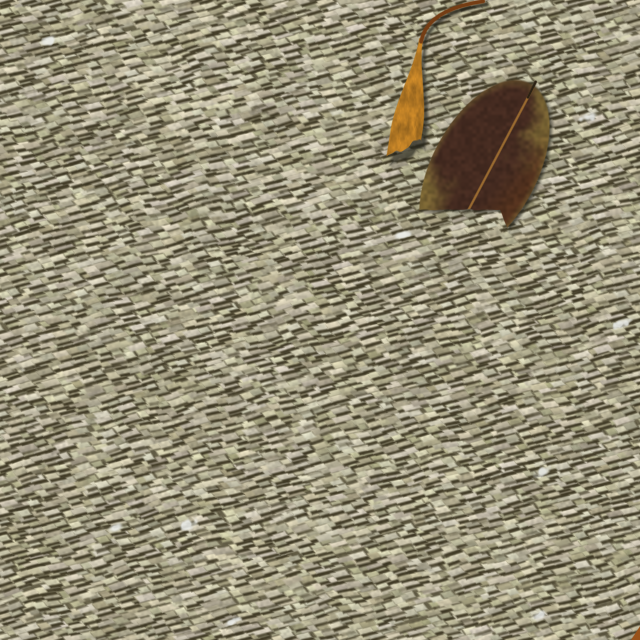
Give the GLSL for this texture, as a Shadertoy shader.

```glsl
#define CHIP_SIZE vec2(0.0185, 0.0116)
#define CHIP_SOFT 0.0024
#define EDGE_SOFT 0.0014
#define WARP 0.005
#define GAP_COLOR vec3(0.25, 0.225, 0.145)
#define CHIP_DULL vec3(0.63, 0.61, 0.50)
#define CHIP_PALE vec3(0.86, 0.84, 0.74)
#define LEAF_BROWN vec3(0.265, 0.165, 0.125)
#define LEAF_OLIVE vec3(0.47, 0.39, 0.20)
#define LEAF_GOLD vec3(0.70, 0.47, 0.14)

vec3 hash3(vec2 p) {
    vec3 q = fract(p.xyx * vec3(0.1031, 0.1030, 0.0973));
    q += dot(q, q.yxz + 33.33);
    return fract((q.xxy + q.yzz) * q.zyx);
}

float noise(vec2 p) {
    vec2 i = floor(p), f = fract(p);
    f = f * f * (3.0 - 2.0 * f);
    return mix(mix(hash3(i).x, hash3(i + vec2(1, 0)).x, f.x),
               mix(hash3(i + vec2(0, 1)).x, hash3(i + vec2(1, 1)).x, f.x), f.y);
}

float fbm(vec2 p) {
    return 0.55 * noise(p) + 0.3 * noise(p * 2.1 + 17.0) + 0.15 * noise(p * 4.3 + 41.0);
}

float cover(float d, float soft) {
    return 1.0 - smoothstep(-soft, soft, d);
}

float segment(vec2 p, vec2 a, vec2 b) {
    vec2 ab = b - a;
    return length(p - a - ab * clamp(dot(p - a, ab) / dot(ab, ab), 0.0, 1.0));
}

float chipDistance(vec2 offset, vec2 halfSize) {
    vec2 d = (abs(offset) - halfSize) * CHIP_SIZE;
    return max(d.x, d.y);
}

// Overlapping slanted chips, painted upward so each shades the one below
vec3 chippedGround(vec2 p) {
    vec2 warped = p + WARP * (vec2(noise(p * 19.0), noise(p * 19.0 + 60.0)) - 0.5);
    vec2 along = vec2(0.965, 0.26), across = vec2(-0.62, 0.78);
    vec2 uv = inverse(mat2(along, across)) * warped / CHIP_SIZE + 150.0;
    float shadeAmount = 0.35 * (noise(p * 14.0) - 0.5);
    vec3 color = mix(GAP_COLOR, CHIP_DULL, 0.4);
    for (int j = -1; j <= 1; j++) {
        float row = floor(uv.y) + float(j);
        float u = uv.x + 7.0 * hash3(vec2(row, 3.0)).x;
        for (int i = -1; i <= 1; i++) {
            vec2 cell = vec2(floor(u) + float(i), row);
            vec3 h = hash3(cell), k = hash3(cell + 211.0);
            vec2 offset = vec2(u, uv.y) - cell - 0.5 - (h.xy - 0.5) * vec2(0.5, 0.62);
            vec2 halfSize = vec2(0.42 + 0.36 * k.x, 0.38 + 0.14 * k.y);
            float depth = smoothstep(0.15, 0.65, h.z + shadeAmount);
            vec2 fall = vec2(-0.08, 0.36 + 0.14 * k.z);
            float shadow = cover(chipDistance(offset + fall, halfSize), CHIP_SOFT);
            color = mix(color, GAP_COLOR, shadow * depth * 0.95);
            vec3 chip = mix(CHIP_DULL, CHIP_PALE, pow(k.z, 0.8));
            chip += (k.x - 0.5) * vec3(0.02, -0.01, 0.02) + (h.x - 0.5) * vec3(0.01, 0.01, -0.05);
            chip *= 1.0 + 0.16 * offset.y;
            color = mix(color, chip, cover(chipDistance(offset, halfSize), CHIP_SOFT));
        }
    }
    return color * (0.93 + 0.14 * noise(p * 220.0));
}

// Sparse soft white flecks
float whiteFleck(vec2 p) {
    vec2 cell = floor(p * 9.0);
    vec3 h = hash3(cell + 37.0);
    vec2 d = p - (cell + 0.25 + 0.5 * h.xy) / 9.0;
    d.y -= 0.25 * d.x;
    float shape = length(d / vec2(0.016, 0.009)) + 0.7 * (noise(p * 150.0) - 0.5);
    return step(0.86, h.z) * (1.0 - smoothstep(0.3, 1.0, shape));
}

// Broad leaf frame: x across the blade, y toward the stalk, both -1 to 1
vec2 broadFrame(vec2 p) {
    p -= vec2(0.757, 0.736);
    return vec2(dot(p, vec2(0.88, -0.47)) / 0.082, dot(p, vec2(0.47, 0.88)) / 0.151);
}

float broadLeaf(vec2 p) {
    float oval = (length(broadFrame(p)) - 1.0) * 0.082;
    float below = 0.672 - p.y + 0.004 * (noise(p * 90.0) - 0.5);
    return max(oval, min(below, 0.781 - p.x + 0.42 * below));
}

float narrowLeaf(vec2 p) {
    float t = (0.94 - p.y) / 0.19;
    float halfWidth = 0.003 + 0.022 * smoothstep(0.0, 0.75, t);
    float side = abs(p.x - mix(0.658, 0.628, t)) - halfWidth;
    float torn = 0.749 + 0.45 * (p.x - 0.602) + 0.012 * noise(p * vec2(110.0, 60.0));
    return max(max(side, torn - p.y), p.y - 0.94);
}

float curvedStem(vec2 p) {
    vec2 a = vec2(0.658, 0.935), b = vec2(0.667, 0.985), c = vec2(0.755, 0.998);
    vec2 last = a;
    float d = 1.0;
    for (int i = 1; i <= 10; i++) {
        float t = float(i) / 10.0;
        vec2 next = mix(mix(a, b, t), mix(b, c, t), t);
        d = min(d, segment(p, last, next));
        last = next;
    }
    return d - 0.003;
}

vec3 broadColor(vec2 p) {
    vec2 q = broadFrame(p);
    float mottle = fbm(p * 38.0);
    vec3 color = mix(LEAF_BROWN, LEAF_OLIVE, smoothstep(0.08, 0.5, q.x * q.y + 0.45 * (mottle - 0.5)));
    color = mix(color, vec3(0.36, 0.21, 0.10), 0.5 * smoothstep(0.3, 0.9, q.x - 0.4 * q.y));
    color = mix(color, LEAF_OLIVE, 0.5 * smoothstep(0.88, 1.0, length(q)));
    color *= 0.87 + 0.26 * noise(p * 170.0);
    float rib = segment(p, vec2(0.732, 0.672), vec2(0.833, 0.863)) - 0.0018;
    return mix(color, vec3(0.66, 0.46, 0.2), 0.85 * cover(rib, EDGE_SOFT));
}

void mainImage(out vec4 fragColor, in vec2 fragCoord) {
    vec2 p = fragCoord / iResolution.xy;
    vec3 color = mix(chippedGround(p), vec3(0.93, 0.94, 0.93), 0.85 * whiteFleck(p));

    // Cast shadows
    float shadow = cover(broadLeaf(p - vec2(0.004, -0.003)), 0.004);
    shadow = max(shadow, cover(narrowLeaf(p - vec2(0.006, -0.014)), 0.004));
    shadow = max(shadow, cover(curvedStem(p - vec2(0.005, -0.005)), 0.003));
    color = mix(color, color * 0.25 + vec3(0.09, 0.09, 0.07), 0.85 * shadow);

    // Broad brown leaf with its dark stalk
    color = mix(color, broadColor(p), cover(broadLeaf(p), EDGE_SOFT));
    float stalk = segment(p, vec2(0.825, 0.848), vec2(0.837, 0.872)) - 0.002;
    color = mix(color, vec3(0.17, 0.13, 0.08), cover(stalk, EDGE_SOFT));

    // Narrow golden leaf, curved stem and corner scrap
    vec3 gold = LEAF_GOLD * (0.75 + 0.5 * fbm(p * vec2(130.0, 65.0)));
    color = mix(color, gold, cover(narrowLeaf(p), EDGE_SOFT));
    color = mix(color, vec3(0.46, 0.24, 0.08), cover(curvedStem(p), EDGE_SOFT));
    float scrap = 0.986 - p.x + 0.65 * p.y;
    color = mix(color, vec3(0.60, 0.32, 0.10), cover(scrap, EDGE_SOFT));

    fragColor = vec4(clamp(color, 0.0, 1.0), 1.0);
}
```
